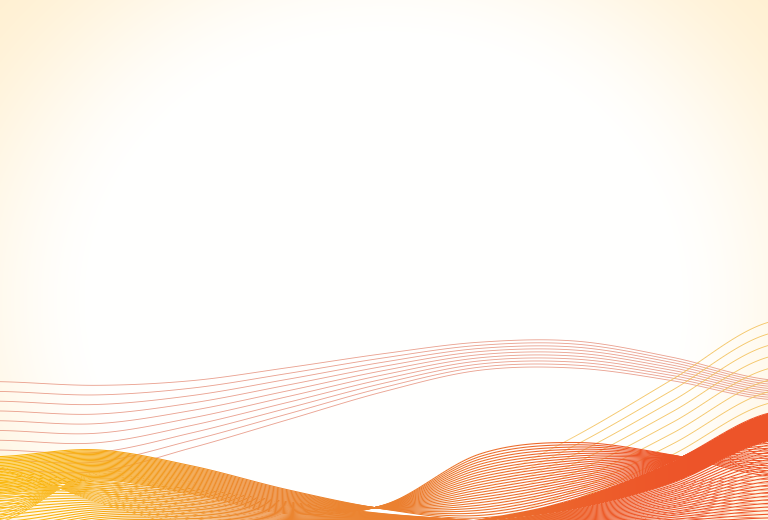
Reproduce this background procedurally as a Shadertoy shader.

```glsl
#define KNOTS 9
#define HAIRLINE 0.0017
#define STRAND 0.0021
#define PAPER vec3(1.0, 1.0, 0.998)
#define CREAM vec3(1.0, 0.94, 0.82)
#define ROSE vec3(0.90, 0.57, 0.49)
#define GOLD vec3(0.95, 0.75, 0.34)
#define YELLOW vec3(0.98, 0.72, 0.06)
#define ORANGE vec3(0.92, 0.52, 0.19)
#define RED vec3(0.93, 0.33, 0.16)

// Smooth curve through evenly spaced heights: x = height, y = slope
vec2 curve(float k[KNOTS], float x) {
    float s = clamp(x, 0.0, 0.9999) * float(KNOTS - 1);
    int i = int(s);
    float t = fract(s);
    float p0 = k[max(i - 1, 0)], p1 = k[i];
    float p2 = k[i + 1], p3 = k[min(i + 2, KNOTS - 1)];
    float a = 0.5 * (p2 - p0);
    float b = p0 - 2.5 * p1 + 2.0 * p2 - 0.5 * p3;
    float c = 0.5 * (p3 - p0) + 1.5 * (p1 - p2);
    float height = p1 + t * (a + t * (b + t * c));
    float slope = a + t * (2.0 * b + 3.0 * t * c);
    return vec2(height, slope * float(KNOTS - 1));
}

// Share of a pixel covered by a line of the given width
float lineCover(float d, float width, float pixel) {
    float top = min(d + 0.5 * pixel, 0.5 * width);
    float bottom = max(d - 0.5 * pixel, -0.5 * width);
    return clamp((top - bottom) / pixel, 0.0, 1.0);
}

// Strands blended evenly from one edge curve to the other
float sheet(vec2 uv, vec2 edgeA, vec2 edgeB, int count, float width) {
    float aspect = iResolution.x / iResolution.y;
    float pixel = 1.0 / iResolution.y;
    float clear = 1.0;
    for (int i = 0; i < count; i++) {
        vec2 strand = mix(edgeA, edgeB, float(i) / float(count - 1));
        float d = abs(uv.y - strand.x) / length(vec2(1.0, strand.y / aspect));
        clear *= 1.0 - lineCover(d, width, pixel);
    }
    return 1.0 - clear;
}

// Solid area between two heights
float band(float y, float top, float bottom) {
    float p = iResolution.y;
    return clamp((top - y) * p + 0.5, 0.0, 1.0)
         * clamp((y - bottom) * p + 0.5, 0.0, 1.0);
}

void mainImage(out vec4 fragColor, in vec2 fragCoord) {
    vec2 uv = fragCoord / iResolution.xy;
    float x = uv.x;

    // Paper with warm corners
    float rim = length((uv - vec2(0.5, 0.42)) * vec2(1.0, 0.75));
    vec3 color = mix(PAPER, CREAM, smoothstep(0.36, 0.70, rim));

    // Long rose ribbon
    vec2 roseTop = curve(float[KNOTS](0.266, 0.259, 0.268, 0.293, 0.320, 0.342, 0.344, 0.313, 0.270), x);
    vec2 roseLow = curve(float[KNOTS](0.097, 0.093, 0.139, 0.193, 0.247, 0.288, 0.292, 0.268, 0.232), x);
    color = mix(color, ROSE, 0.85 * sheet(uv, roseTop, roseLow, 10, HAIRLINE));

    // Gold rays rising to the right
    vec2 rayTop = curve(float[KNOTS](-0.1, -0.1, -0.08, -0.04, 0.0, 0.07, 0.162, 0.270, 0.380), x);
    vec2 rayLow = curve(float[KNOTS](-0.2, -0.2, -0.16, -0.12, -0.08, -0.02, 0.040, 0.125, 0.224), x);
    float rays = sheet(uv, rayTop, rayLow, 8, HAIRLINE) * smoothstep(0.60, 0.78, x);
    color = mix(color, GOLD, 0.9 * rays);

    // Wave colour runs from yellow through orange to red
    vec3 waveColor = mix(YELLOW, ORANGE, smoothstep(0.0, 0.38, x));
    waveColor = mix(waveColor, RED, smoothstep(0.42, 0.92, x));

    // Main wave: its edges cross at the pinch and again at the right
    vec2 mainA = curve(float[KNOTS](0.122, 0.135, 0.104, 0.058, 0.021, 0.004, 0.041, 0.112, 0.205), x);
    vec2 mainB = curve(float[KNOTS](0.050, 0.077, 0.050, 0.012, 0.029, 0.127, 0.149, 0.125, 0.085), x);
    float ink = sheet(uv, mainA, mainB, 26, STRAND);

    // Two crossing fans at the lower left
    if (x < 0.7) {
        vec2 fanA = curve(float[KNOTS](0.093, 0.073, 0.060, 0.035, 0.012, -0.002, -0.02, -0.05, -0.05), x);
        vec2 fanB = curve(float[KNOTS](-0.08, -0.023, -0.015, -0.015, -0.004, -0.01, -0.03, -0.06, -0.06), x);
        vec2 veilA = curve(float[KNOTS](0.102, 0.035, -0.013, -0.02, -0.03, -0.05, -0.05, -0.05, -0.05), x);
        vec2 veilB = curve(float[KNOTS](-0.004, 0.093, 0.073, 0.030, 0.002, -0.03, -0.05, -0.05, -0.05), x);
        ink = max(ink, sheet(uv, fanA, fanB, 26, STRAND));
        ink = max(ink, 0.85 * sheet(uv, veilA, veilB, 22, STRAND));
    }

    // Red ribbon with two crossing fans below it
    if (x > 0.4) {
        vec2 ribbonTop = curve(float[KNOTS](-0.05, -0.05, -0.05, -0.04, -0.02, 0.002, 0.041, 0.112, 0.205), x);
        vec2 ribbonLow = curve(float[KNOTS](-0.06, -0.06, -0.06, -0.05, -0.03, -0.004, 0.021, 0.071, 0.151), x);
        vec2 fanLow = curve(float[KNOTS](-0.1, -0.1, -0.1, -0.08, -0.05, -0.03, -0.03, -0.05, -0.08), x);
        vec2 netTop = curve(float[KNOTS](-0.1, -0.1, -0.1, -0.08, -0.06, -0.04, -0.01, 0.065, 0.085), x);
        vec2 netLow = curve(float[KNOTS](-0.2, -0.2, -0.2, -0.15, -0.1, -0.08, -0.06, -0.02, -0.03), x);
        ink = max(ink, sheet(uv, ribbonLow, fanLow, 34, STRAND));
        ink = max(ink, 0.8 * sheet(uv, netTop, netLow, 18, HAIRLINE));
        ink = max(ink, band(uv.y, ribbonTop.x, ribbonLow.x));
    }
    color = mix(color, waveColor, ink);

    fragColor = vec4(color, 1.0);
}
```
